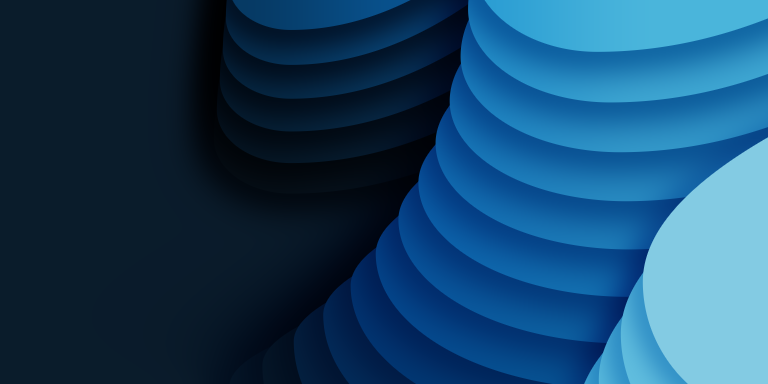
This background is drawn by a WebGL 2 fragment shader. Its source:

```glsl
#version 300 es
precision highp float;

#define LEFT_LAYERS 6
#define MID_LAYERS 13
#define RIGHT_LAYERS 4
#define LEFT_BLUR 0.068
#define MID_BLUR 0.078
#define RIGHT_BLUR 0.055
#define LEFT_SHADE vec3(0.75, 0.62, 0.55)
#define MID_SHADE vec3(0.72, 0.38, 0.22)
#define RIGHT_SHADE vec3(0.45, 0.22, 0.10)

uniform vec2 u_resolution;
out vec4 outColor;

const vec3 NIGHT = vec3(0.04, 0.108, 0.168);
const vec3 NAVY = vec3(0.03, 0.08, 0.125);
const vec3 DEEP = vec3(0.0, 0.27, 0.52);
const vec3 BLUE = vec3(0.08, 0.45, 0.70);
const vec3 SKY = vec3(0.29, 0.71, 0.86);
const vec3 PALE = vec3(0.515, 0.795, 0.89);

float ramp(float a, float b, float x) {
    return clamp((x - a) / (b - a), 0.0, 1.0);
}

// Approximate distance to a sheet with a rounded lower-left corner.
// edge: leftmost x and lowest y; lean bends the side, sag lifts the base.
float sheet(vec2 p, vec2 edge, vec2 radius, float lean, float sag) {
    vec2 center = edge + vec2(radius.x, -radius.y);
    vec2 beyond = max(vec2(center.y - p.y, p.x - center.x), 0.0);
    vec2 bend = vec2(lean, sag);
    vec2 bent = p + vec2(-1.0, 1.0) * bend * beyond * beyond;
    vec2 q = max(vec2(center.x - bent.x, bent.y - center.y) / radius, 0.0);
    float len = length(q);
    float slope = length(q / radius) / max(len, 0.001);
    vec2 tilt = 2.0 * bend * beyond * step(0.001, q);
    return (len - 1.0) / max(slope * sqrt(1.0 + dot(tilt, tilt)), 0.001);
}

// Cast a soft shadow on what lies below, then lay the sheet over it.
vec3 layOver(vec3 below, vec3 paint, float d, vec3 shade, float blur) {
    float reach = max(d, 0.0) / blur;
    below *= 1.0 - shade * exp(-reach * reach);
    return mix(below, paint, clamp(0.5 - d * u_resolution.y, 0.0, 1.0));
}

vec3 midPaint(float i) {
    vec3 paint = mix(SKY, BLUE, ramp(0.0, 5.0, i));
    paint = mix(paint, DEEP, ramp(5.0, 8.0, i));
    return mix(paint, NIGHT, ramp(7.5, 11.0, i));
}

void main() {
    // Height is one unit, y runs down from the top
    vec2 p = gl_FragCoord.xy / u_resolution.y;
    p.y = 1.0 - p.y;
    vec3 color = NIGHT;

    // Dark stack, back to front
    float leftLight = mix(0.75, 1.08, smoothstep(0.6, 1.1, p.x));
    for (int n = LEFT_LAYERS - 1; n >= 0; n--) {
        float i = float(n);
        vec2 edge = vec2(0.596 - 0.0078 * i, 0.078 + (0.0924 - 0.00143 * i) * i);
        vec2 radius = vec2(0.161 + 0.0078 * i, 0.117 + 0.0052 * i);
        float d = sheet(p, edge, radius, 1.0, 0.8 - 0.06 * i);
        vec3 paint = mix(vec3(0.03, 0.30, 0.52), NAVY, i / 5.0) * leftLight;
        color = layOver(color, paint, d, LEFT_SHADE, LEFT_BLUR);
    }

    // Blue cascade, back to front
    for (int n = MID_LAYERS - 1; n >= 0; n--) {
        float i = float(n);
        float left = 1.229 - (0.0052 + (0.00495 - 0.000083 * i) * i) * i;
        vec2 edge = vec2(left, 0.135 + (0.1328 - 0.00104 * i) * i);
        vec2 radius = vec2(0.326 + 0.0443 * i, 0.24 + 0.0023 * i * i);
        float d = sheet(p, edge, radius, 0.8 + 0.75 * i, 0.44);
        float light = smoothstep(left - 0.05, left + 0.5, p.x);
        vec3 paint = midPaint(i) * mix(vec3(0.55, 0.86, 0.96), vec3(1.0), light);
        color = layOver(color, paint, d, MID_SHADE, MID_BLUR);
    }

    // Pale sheets at the right, back to front
    for (int n = RIGHT_LAYERS - 1; n >= 0; n--) {
        float i = float(n);
        vec2 edge = vec2(1.674 - 0.0573 * i, 1.106 + (0.143 - 0.008 * i) * i);
        float d = sheet(p, edge, vec2(0.39, 0.372), 2.3, 0.0);
        vec3 paint = n == 0 ? PALE : mix(SKY, PALE, 0.5 - 0.1 * i);
        color = layOver(color, paint, d, RIGHT_SHADE, RIGHT_BLUR);
    }

    outColor = vec4(color, 1.0);
}
```
